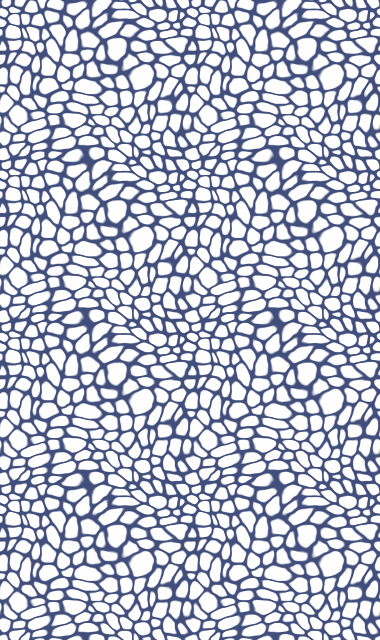
Write a WebGL 2 fragment shader that draws this pattern.

```glsl
#version 300 es
precision highp float;
// Draws rounded white pebbles packed on a slate blue ground, in a repeating tile.

uniform vec2 u_resolution;
out vec4 outColor;

const vec3 GROUND = vec3(0.255, 0.305, 0.482);
const vec3 PEBBLE = vec3(0.995);
const vec2 CELLS_PER_WIDTH = vec2(24.0, 28.1);
const float TILE = 12.0;       // cells per repeat, both ways
const float TAU = 6.2831853;
const float ROUNDNESS = 13.0;  // lower values round the corners more

vec3 hash3(vec2 p) {
    vec3 q = fract(vec3(p.xyx) * vec3(0.1031, 0.1030, 0.0973));
    q += dot(q, q.yxz + 33.33);
    return fract((q.xxy + q.yzz) * q.zyx);
}

vec3 cellRandom(vec2 cell, float seed) {
    return hash3(mod(cell, TILE) + seed);
}

// Site of a cell: xy is its place in a staggered grid, z its size weight
vec3 site(vec2 cell) {
    vec3 r = cellRandom(cell, 17.3);
    float stagger = 0.5 * mod(cell.y, 2.0) - 0.25;
    vec2 jitter = (r.xy - 0.5) * vec2(0.66, 0.62);
    return vec3(cell + 0.5 + jitter + vec2(stagger, 0.0), 0.34 * r.z * r.z);
}

// Periodic bend: broad waves vary the pebble size, fine ones roughen outlines
vec2 bend(vec2 p) {
    vec2 a = p * TAU / TILE;
    vec2 broad = 0.55 * sin(a.xy + 1.4 * sin(a.yx + vec2(0.6, 2.1)));
    vec2 middle = 0.13 * sin(3.0 * a.yx + 2.0 * sin(2.0 * a.xy + vec2(4.0, 1.0)));
    vec2 fine = 0.025 * sin(13.0 * a.yx + 2.0 * sin(9.0 * a.xy));
    return p + broad + middle + fine;
}

float power(vec2 p, vec3 s) {
    vec2 d = p - s.xy;
    return dot(d, d) - s.z;
}

// Cell whose weighted site lies nearest to p
vec2 nearestCell(vec2 p) {
    vec2 base = floor(p);
    vec2 best = base;
    float least = 1e5;
    for (int y = -2; y <= 2; y++) {
        for (int x = -2; x <= 2; x++) {
            vec2 cell = base + vec2(x, y);
            float d = power(p, site(cell));
            if (d < least) {
                least = d;
                best = cell;
            }
        }
    }
    return best;
}

// Smooth minimum of the distances to all borders of a cell
float borderDistance(vec2 p, vec2 cell, float roundness) {
    vec3 own = site(cell);
    float ownPower = power(p, own);
    float sum = 0.0;
    for (int y = -2; y <= 2; y++) {
        for (int x = -2; x <= 2; x++) {
            if (x == 0 && y == 0) continue;
            vec3 other = site(cell + vec2(x, y));
            float gap = max(length(other.xy - own.xy), 0.05);
            float d = (power(p, other) - ownPower) / (2.0 * gap);
            sum += exp(-roundness * d);
        }
    }
    return -log(sum) / roundness;
}

// Ground left around a pebble, wider along the seams of the tile
float margin(vec2 cell) {
    vec2 place = mod(cell, TILE);
    float seam = max(step(TILE - 1.5, place.x), step(TILE - 1.5, place.y));
    return 0.058 + 0.04 * cellRandom(cell, 51.7).x + 0.04 * seam;
}

void main() {
    vec2 p = bend(gl_FragCoord.xy / u_resolution.x * CELLS_PER_WIDTH);
    vec2 cell = nearestCell(p);
    float d = borderDistance(p, cell, ROUNDNESS) - margin(cell);
    float pixel = CELLS_PER_WIDTH.x / u_resolution.x;
    float cover = smoothstep(-0.9 * pixel, 0.9 * pixel, d);
    outColor = vec4(mix(GROUND, PEBBLE, cover), 1.0);
}
```
